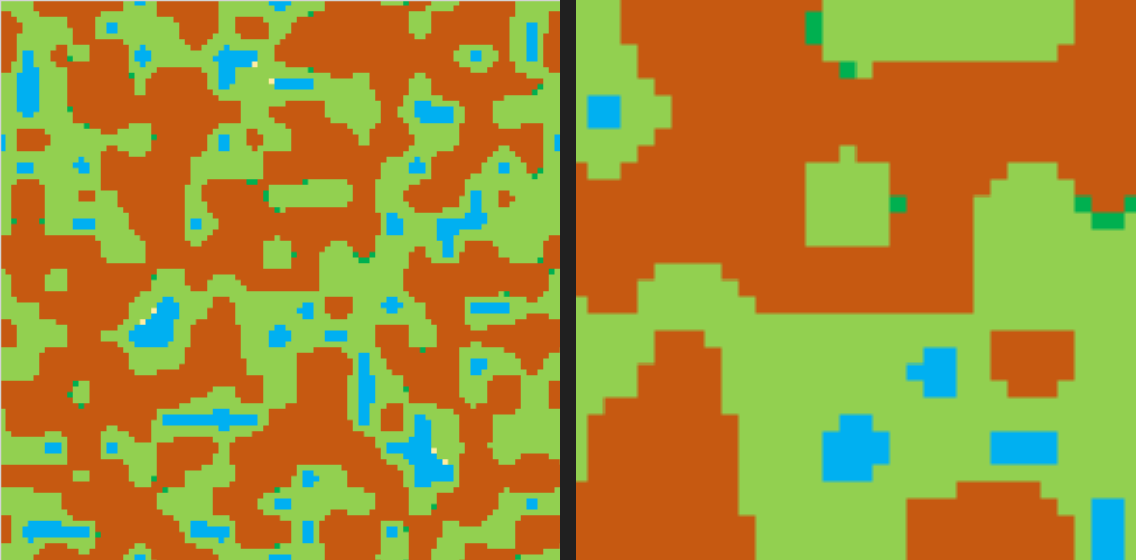
Left, the full canvas; right, a detail of the centre.
Write a Shadertoy shader that draws this texture.

```glsl
// A blocky terrain map: brown ground, green land and small blue lakes.
// Smooth value noise with a few discrete node heights is sampled once per
// square cell, then split into flat colours by height thresholds.

#define CELLS 100.0        // square cells across the canvas
#define NODE_STEP 5.0      // cells between noise nodes
#define LEVELS 7.0         // discrete heights a node can take
#define LAND_HEIGHT 0.578  // above this the ground is green
#define LAKE_HEIGHT 0.92   // above this the land is blue
#define SPECK_BAND 0.0016  // thin height band giving rare edge specks
#define EDGE_BLUR 0.0026   // softening width of the cell edges
#define FRAME_WIDTH 0.002  // thin line along the left and top
#define SEED 17u

const vec3 GROUND = vec3(0.776, 0.349, 0.067);
const vec3 LAND   = vec3(0.573, 0.816, 0.314);
const vec3 LAKE   = vec3(0.000, 0.690, 0.945);
const vec3 MOSS   = vec3(0.000, 0.690, 0.314);
const vec3 SAND   = vec3(1.000, 0.930, 0.640);
const vec3 FRAME  = vec3(0.830);

// Integer hash of a lattice point, from 0 up to 1
float hash(uvec2 p) {
    uint h = p.x * 374761393u + p.y * 668265263u + SEED * 2246822519u;
    h = (h ^ (h >> 15)) * 2246822519u;
    h = (h ^ (h >> 13)) * 3266489917u;
    h ^= h >> 16;
    return float(h >> 8) / 16777216.0;
}

// Height of one node; the lattice wraps at the canvas edge
float nodeHeight(vec2 node) {
    vec2 wrapped = mod(node, CELLS / NODE_STEP);
    return floor(hash(uvec2(wrapped + 0.5)) * LEVELS) / (LEVELS - 1.0);
}

// Smoothly interpolated value noise
float terrain(vec2 p) {
    vec2 node = floor(p);
    vec2 w = smoothstep(0.0, 1.0, p - node);
    float bottom = mix(nodeHeight(node), nodeHeight(node + vec2(1, 0)), w.x);
    float top = mix(nodeHeight(node + vec2(0, 1)), nodeHeight(node + vec2(1, 1)), w.x);
    return mix(bottom, top, w.y);
}

// Flat colour of the cell that contains uv
vec3 cellColour(vec2 uv) {
    if (uv.x < FRAME_WIDTH || uv.y > 1.0 - FRAME_WIDTH) return FRAME;
    vec2 cellCentre = floor(uv * CELLS) + 0.5;
    float height = terrain(cellCentre / NODE_STEP);
    if (height < LAND_HEIGHT) return GROUND;
    if (height < LAND_HEIGHT + SPECK_BAND) return MOSS;
    if (height < LAKE_HEIGHT - SPECK_BAND) return LAND;
    if (height < LAKE_HEIGHT) return SAND;
    return LAKE;
}

void mainImage(out vec4 fragColor, in vec2 fragCoord) {
    vec2 uv = fragCoord / iResolution.xy;

    // Average a small grid of samples to smooth the edges
    vec3 colour = vec3(0.0);
    for (int y = 0; y < 4; y++) {
        for (int x = 0; x < 4; x++) {
            vec2 offset = (vec2(x, y) + 0.5) / 4.0 - 0.5;
            colour += cellColour(uv + offset * EDGE_BLUR);
        }
    }
    fragColor = vec4(colour / 16.0, 1.0);
}
```
